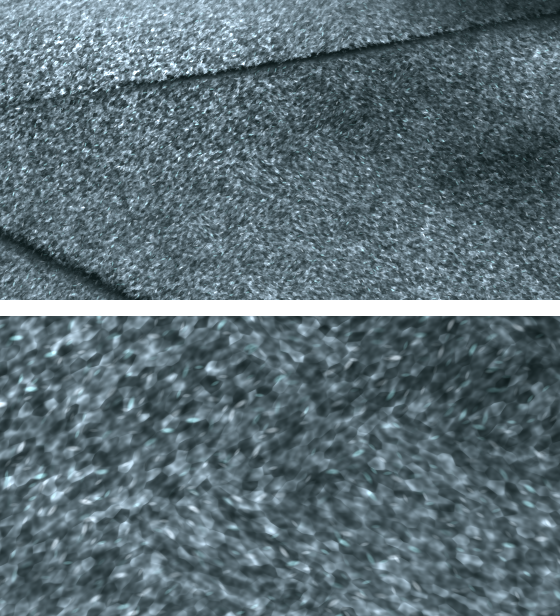
Top, the full canvas; bottom, a detail of the centre.
Reproduce this texture procedurally as a WebGL 1 fragment shader.

```glsl
precision highp float;
// Folded, glittering blue-grey cloth: broad soft light, two dark creases,
// a slanted grain of gradient noise and small facets, and bright flecks.
// Grain scales the light, then the tone is tinted from slate to pale blue.
uniform vec2 u_resolution;

const float BASE_TONE = 0.405;
const float MOTTLE_GAIN = 0.11;
const vec2 COARSE_GRAIN = vec2(52.0, 84.0);    // cells along and across
const vec2 FINE_GRAIN = vec2(110.0, 165.0);
const vec2 FACET_GRAIN = vec2(66.0, 108.0);
const vec3 GRAIN_GAINS = vec3(0.66, 0.42, 0.72); // coarse, fine, facets
const float LEFT_SLANT = 0.65;                 // grain angles in radians
const float RIGHT_SLANT = -0.42;
const float FLECK_GAIN = 0.42;
const vec2 FLECK_SIZE = vec2(0.42, 0.17);      // in fleck cells
const vec3 TINT_SLOPE = vec3(0.925, 1.0, 1.09);
const vec3 TINT_OFFSET = vec3(-0.04, 0.0, -0.005);
const vec3 CYAN_FLECK = vec3(0.72, 1.04, 1.06);
const vec3 PALE_FLECK = vec3(1.0, 1.0, 1.04);

vec2 hash2(vec2 cell) {
  vec3 q = fract(cell.xyx * vec3(0.1031, 0.1030, 0.0973));
  q += dot(q, q.yzx + 33.33);
  return fract((q.xx + q.yz) * q.zy);
}

float cornerSlope(vec2 cell, vec2 offset) {
  float a = 6.2832 * hash2(cell).x;
  return dot(vec2(cos(a), sin(a)), offset);
}

float gradientNoise(vec2 p) {
  vec2 i = floor(p), f = p - i, e = vec2(1.0, 0.0);
  vec2 w = f * f * f * (f * (f * 6.0 - 15.0) + 10.0);
  float low = mix(cornerSlope(i, f), cornerSlope(i + e, f - e), w.x);
  float high = mix(cornerSlope(i + e.yx, f - e.yx), cornerSlope(i + e.xx, f - e.xx), w.x);
  return mix(low, high, w.y);
}

vec2 rotate(vec2 p, float a) {
  float c = cos(a), s = sin(a);
  return vec2(c * p.x + s * p.y, c * p.y - s * p.x);
}

// Flat random patches with narrow soft borders, from -0.5 to 0.5
float facets(vec2 q) {
  vec2 home = floor(q);
  float sum = 0.0, weight = 0.0001;
  for (int y = -1; y <= 1; y++) {
    for (int x = -1; x <= 1; x++) {
      vec2 cell = home + vec2(float(x), float(y));
      vec2 d = q - cell - hash2(cell + 53.0);
      float w = exp(-14.0 * dot(d, d));
      sum += w * (hash2(cell + 131.0).y - 0.5);
      weight += w;
    }
  }
  return sum / weight;
}

float slantedGrain(vec2 p, float slant) {
  vec2 q = rotate(p, slant);
  return dot(GRAIN_GAINS, vec3(gradientNoise(q * COARSE_GRAIN + 140.0),
    gradientNoise(q * FINE_GRAIN + 190.0), facets(q * FACET_GRAIN + 170.0)));
}

// One jittered, randomly turned glint per cell
vec3 flecks(vec2 p, float cells, float slant) {
  vec2 q = p * cells, home = floor(q);
  vec3 sum = vec3(0.0);
  for (int y = -1; y <= 1; y++) {
    for (int x = -1; x <= 1; x++) {
      vec2 cell = home + vec2(float(x), float(y));
      vec2 place = hash2(cell + 17.0), look = hash2(cell + 91.0);
      vec2 d = rotate(q - cell - place, slant + 1.5 * (look.y - 0.5)) / FLECK_SIZE;
      float glow = pow(look.x, 4.0) * (1.0 - smoothstep(0.3, 1.2, length(d)));
      sum += glow * mix(PALE_FLECK, CYAN_FLECK, step(0.6, fract(look.y * 7.0)));
    }
  }
  return sum;
}

float pool(vec2 p, vec2 centre, vec2 radius) {
  vec2 d = (p - centre) / radius;
  return exp(-dot(d, d));
}

// Dark line with its own softness above and below
float crease(float height, float above, float below) {
  float d = height / (height > 0.0 ? above : below);
  return exp(-d * d);
}

void main() {
  vec2 p = gl_FragCoord.xy / u_resolution.y;
  float mottle = gradientNoise(p * 20.0), drift = gradientNoise(p * 6.0 + 7.0);
  // Broad light and shade
  float light = BASE_TONE + MOTTLE_GAIN * mottle + 0.07 * drift;
  light += 0.27 * pool(p, vec2(0.42, 1.0), vec2(0.70, 0.25));
  light += 0.04 * pool(p, vec2(0.95, 0.03), vec2(0.9, 0.22));
  light += 0.08 * pool(p, vec2(1.83, 0.80), vec2(0.2, 0.08));
  light -= 0.18 * pool(p, vec2(1.76, 0.44), vec2(0.42, 0.17));
  light -= 0.12 * pool(p, vec2(1.24, 0.67), vec2(0.38, 0.16));
  light -= 0.22 * pool(p, vec2(1.76, 0.98), vec2(0.40, 0.09));
  // Grain turns from rising on the left to falling on the right
  float turn = smoothstep(0.75, 1.25, p.x - 0.5 * (p.y - 0.5) + 0.8 * drift);
  float grain = mix(slantedGrain(p, LEFT_SLANT), slantedGrain(p, RIGHT_SLANT), turn);
  grain /= length(vec2(turn, 1.0 - turn));
  float slant = mix(LEFT_SLANT, RIGHT_SLANT, turn);
  float contrast = 0.9 + 0.35 * pool(p, vec2(0.3, 0.66), vec2(0.9, 0.25));
  contrast *= 1.0 - 0.45 * smoothstep(0.82, 1.0, p.y);
  vec3 glints = flecks(p, 50.0, slant) + 0.6 * flecks(p + 3.7, 74.0, slant);
  // Creases: a long thin fold and a short deep one
  float rough = 0.006 * mottle + 0.012 * grain;
  float fold = p.y - (0.645 + 0.145 * p.x + 0.012 * p.x * p.x) + rough;
  float foldDepth = 0.15 + 0.47 * smoothstep(0.2, 0.7, p.x) - 0.3 * smoothstep(1.2, 1.7, p.x);
  float shade = 1.0 - foldDepth * crease(fold, 0.009, 0.015);
  shade *= 1.0 - 0.2 * crease(fold, 0.012, 0.08);
  float deep = (p.y - 0.222 + 0.495 * p.x) * 0.896 + rough;
  shade *= 1.0 - 0.66 * crease(deep, 0.024, 0.03);

  float tone = max(light, 0.15) * exp(contrast * grain) * shade;
  vec3 color = max(tone, 0.10) * TINT_SLOPE + TINT_OFFSET;
  color += FLECK_GAIN * contrast * shade * (0.5 + light) * glints;
  gl_FragColor = vec4(clamp(color, 0.0, 1.0), 1.0);
}
```
